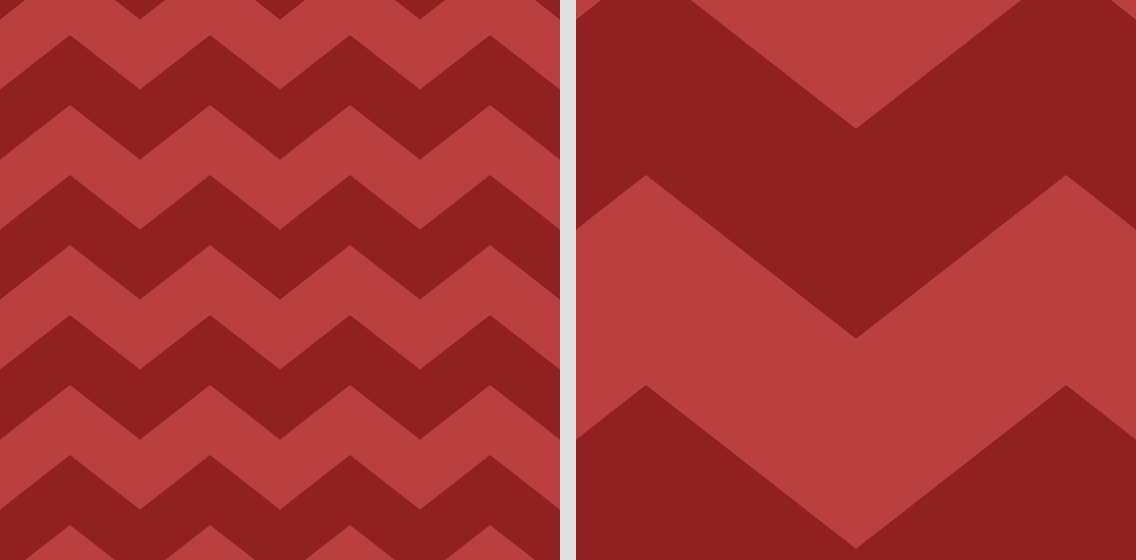
Left: the whole. Right: its middle third, enlarged.
A three.js fragment shader for this pattern:

```glsl
// Horizontal chevron stripes in two flat reds, in a seamless tile.
varying vec2 vUv;

const vec2 REPEATS = vec2(4.0, 4.0);   // zigzags across, stripe pairs up
const float ZIGZAG_DEPTH = 0.39;       // peak to valley, in stripe pairs
const float DARK_SHARE = 0.5;          // dark part of each stripe pair
const float DARK_CENTRE = 0.5;         // height of the dark middle at a peak
const vec3 DARK_RED = vec3(0.569, 0.127, 0.127);
const vec3 LIGHT_RED = vec3(0.729, 0.251, 0.251);

// Triangle wave: 0 at each peak, 1 at each valley.
float zigzag(float x) {
  return abs(2.0 * fract(x) - 1.0);
}

// Signed distance to the dark stripes in canvas units, negative inside.
float chevronDistance(vec2 uv) {
  vec2 cell = uv * REPEATS;
  float height = cell.y - DARK_CENTRE + ZIGZAG_DEPTH * zigzag(cell.x);
  float fromCentre = abs(fract(height + 0.5) - 0.5);
  float steepness = length(REPEATS * vec2(2.0 * ZIGZAG_DEPTH, 1.0));
  return (fromCentre - 0.5 * DARK_SHARE) / steepness;
}

void main() {
  // Blend across about one screen sample at the edges.
  float edgeWidth = max(fwidth(vUv.y), 1e-5);
  float light = clamp(chevronDistance(vUv) / edgeWidth + 0.5, 0.0, 1.0);
  gl_FragColor = vec4(mix(DARK_RED, LIGHT_RED, light), 1.0);
}
```
